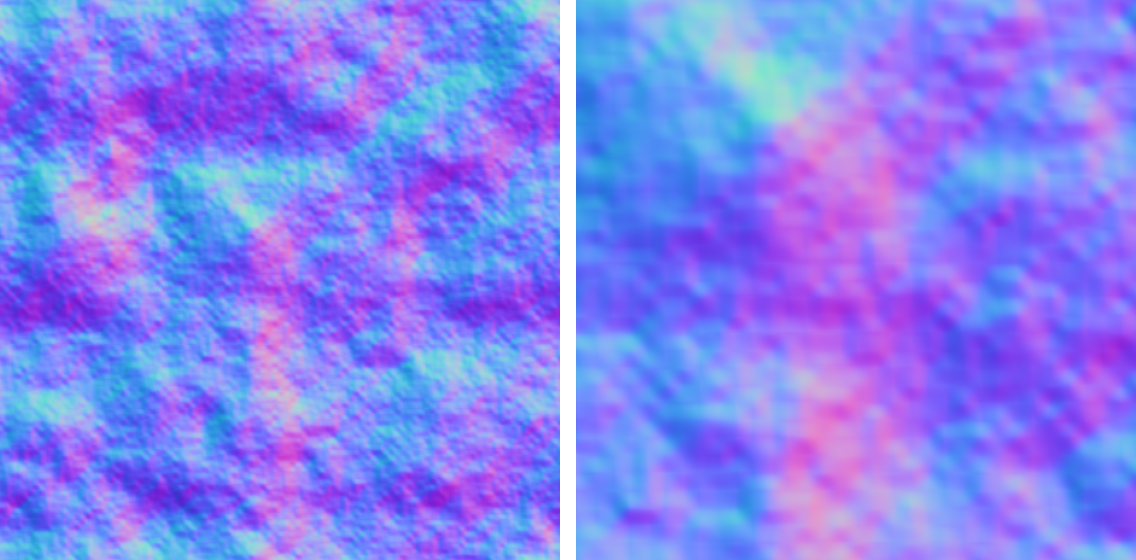
Left, the full canvas; right, a detail of the centre.
Reproduce this texture map procedurally as a three.js fragment shader.

```glsl
// Tileable tangent-space normal map of a rough surface made of layered value noise.
varying vec2 vUv;

float hash(vec2 cell, float seed) {
  vec3 p = fract(vec3(cell.xyx + seed * 17.3) * vec3(0.1031, 0.1030, 0.0973));
  p += dot(p, p.yzx + 33.33);
  return fract((p.x + p.y) * p.z);
}

// Analytic gradient of value noise whose lattice repeats every period cells.
vec2 noiseSlope(vec2 p, float period, float seed) {
  vec2 cell = floor(p);
  vec2 f = p - cell;
  vec2 low = mod(cell, period);
  vec2 high = mod(cell + 1.0, period);
  float a = hash(low, seed);
  float b = hash(vec2(high.x, low.y), seed);
  float c = hash(vec2(low.x, high.y), seed);
  float d = hash(high, seed);
  vec2 blend = f * f * (3.0 - 2.0 * f);
  vec2 rate = 6.0 * f * (1.0 - f);
  return rate * vec2(mix(b - a, d - c, blend.y), mix(c - a, d - b, blend.x));
}

void main() {
  // Each octave doubles in frequency while its slope falls off gently.
  vec2 slope = vec2(0.0);
  float frequency = 6.0;
  float steepness = 0.56;
  for (int i = 0; i < 5; i++) {
    float seed = float(i) + 1.0;
    vec2 shift = fract(seed * vec2(0.37, 0.61));
    slope += steepness * noiseSlope(vUv * frequency + shift, frequency, seed);
    frequency *= 2.0;
    steepness *= 0.8;
  }

  // Pack the unit normal into colour.
  vec3 normal = normalize(vec3(-slope, 1.0));
  gl_FragColor = vec4(normal * 0.5 + 0.5, 1.0);
}
```
